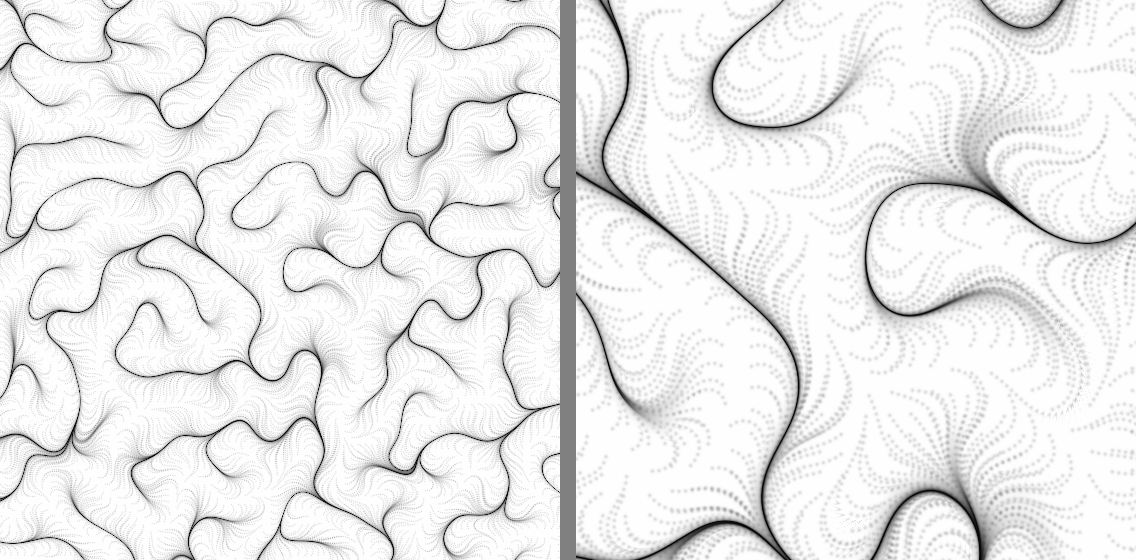
Left, the full canvas; right, a detail of the centre.
Give the GLSL for this pattern, as a Shadertoy shader.

```glsl
// Ink dots drifting from a regular lattice through a noise flow, gathering into fine curling lines.

const float TAU = 6.2831853;
const float FLOW_CELLS = 9.0;     // noise cells across the canvas
const float FLOW_TURN = 9.0;      // radians of heading per unit of noise
const float SEED_CELLS = 84.0;    // lattice dots across the canvas
const float STEP_LENGTH = 0.0039;
const int STEPS = 40;
const float DOT_SIGMA = 0.0008;
const float DOT_OPACITY = 0.15;
const vec3 PAPER = vec3(0.995);
const vec3 INK = vec3(0.03);

float hash(vec2 p) {
    vec3 q = fract(p.xyx * 0.1031);
    q += dot(q, q.yzx + 33.33);
    return fract((q.x + q.y) * q.z);
}

vec2 latticeGradient(vec2 corner) {
    float angle = TAU * hash(corner + 17.0);
    return vec2(cos(angle), sin(angle));
}

// Gradient noise: x is the value, yz its derivatives.
vec3 gradientNoise(vec2 p) {
    vec2 i = floor(p), f = p - i;
    vec2 u = f * f * f * (f * (f * 6.0 - 15.0) + 10.0);
    vec2 du = 30.0 * f * f * (f * (f - 2.0) + 1.0);
    vec2 e = vec2(1.0, 0.0);

    vec2 ga = latticeGradient(i);
    vec2 gb = latticeGradient(i + e.xy);
    vec2 gc = latticeGradient(i + e.yx);
    vec2 gd = latticeGradient(i + e.xx);
    float a = dot(ga, f);
    float b = dot(gb, f - e.xy);
    float c = dot(gc, f - e.yx);
    float d = dot(gd, f - e.xx);

    float twist = a - b - c + d;
    float value = a + u.x * (b - a) + u.y * (c - a) + u.x * u.y * twist;
    vec2 slope = ga + u.x * (gb - ga) + u.y * (gc - ga)
               + u.x * u.y * (ga - gb - gc + gd)
               + du * (u.yx * twist + vec2(b, c) - a);
    return vec3(value, slope);
}

// Heading of the flow in x, its gradient in yz, in canvas units.
vec3 flowHeading(vec2 p, float cells, float turn) {
    vec3 n = gradientNoise(p * cells);
    return vec3(n.x, n.yz * cells) * turn;
}

// Ink of one drifted lattice layer; forward maps source offsets to the canvas.
float layerInk(vec2 source, mat2 forward, float density, float cells, float sigma) {
    vec2 toSeed = (0.5 - fract(source * cells)) / cells;
    vec2 offset = forward * toSeed;
    float dotInk = exp(-0.5 * dot(offset, offset) / (sigma * sigma));

    // Crowded dots merge into their mean coverage.
    float meanInk = TAU * sigma * sigma * density * cells * cells;
    float stretch = density * sqrt(dot(forward[0], forward[0]) + dot(forward[1], forward[1]));
    return mix(dotInk, meanInk, smoothstep(2.5, 5.0, stretch));
}

// Follows the flow upstream and sums the dots that pass through p.
float flowInk(vec2 p, float sigma) {
    mat2 forward = mat2(1.0);
    float density = 1.0;
    float ink = 0.0;
    for (int k = 0; k < STEPS; k++) {
        vec3 heading = flowHeading(p, FLOW_CELLS, FLOW_TURN);
        vec2 direction = vec2(cos(heading.x), sin(heading.x));
        vec2 normal = vec2(-direction.y, direction.x);

        // Update the local deformation, then step back.
        float squeeze = max(1.0 - STEP_LENGTH * dot(normal, heading.yz), 0.1);
        forward += outerProduct(forward * normal, heading.yz) * (STEP_LENGTH / squeeze);
        density *= squeeze;
        p -= STEP_LENGTH * direction;

        ink += layerInk(p, forward, density, SEED_CELLS, sigma);
    }
    return ink;
}

void mainImage(out vec4 fragColor, in vec2 fragCoord) {
    vec2 uv = fragCoord / iResolution.y;
    float sigma = max(DOT_SIGMA, 0.4 / iResolution.y);
    float opacity = DOT_OPACITY * pow(DOT_SIGMA / sigma, 2.0);
    float coverage = 1.0 - exp(-opacity * flowInk(uv, sigma));
    fragColor = vec4(mix(PAPER, INK, coverage), 1.0);
}
```
